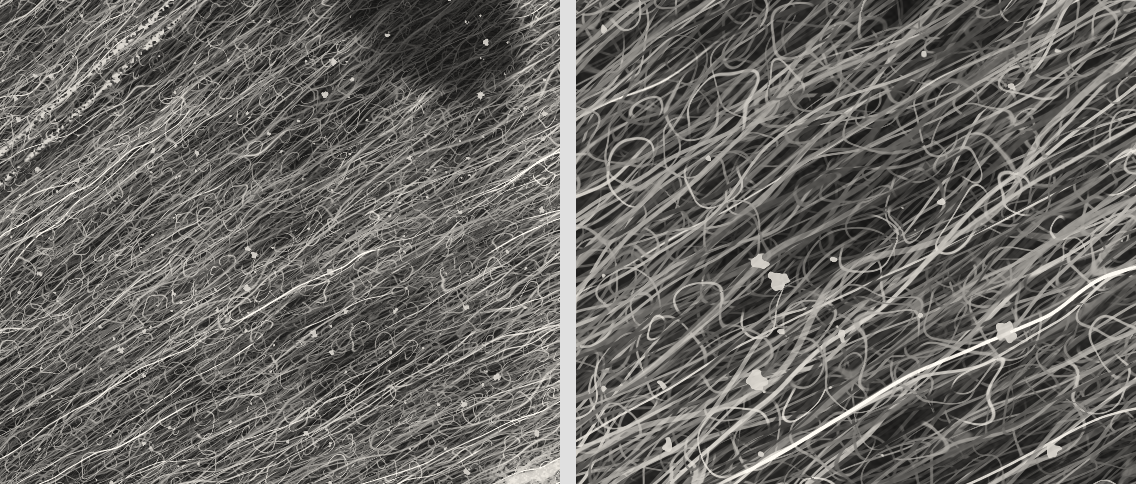
Left, the full canvas; right, a detail of the centre.
Write a Shadertoy shader that draws this texture.

```glsl
float hash(vec2 p) {
    return fract(sin(dot(p, vec2(127.1, 311.7))) * 43758.5453);
}

float noise(vec2 p) {
    vec2 i = floor(p), f = fract(p);
    f = f * f * (3.0 - 2.0 * f);
    return mix(mix(hash(i), hash(i + vec2(1, 0)), f.x),
               mix(hash(i + vec2(0, 1)), hash(i + vec2(1, 1)), f.x), f.y);
}

vec2 rotate(vec2 p, float a) {
    return vec2(cos(a) * p.x + sin(a) * p.y, cos(a) * p.y - sin(a) * p.x);
}

// Antialiased coverage of a line of half width w at distance d
float stroke(float d, float w) {
    float px = 0.75 / iResolution.y;
    return 1.0 - smoothstep(max(w - px, 0.0), w + px, d);
}

float segment(vec2 p, vec2 a, vec2 b) {
    vec2 ab = b - a;
    return length(p - a - ab * clamp(dot(p - a, ab) / dot(ab, ab), 0.0, 1.0));
}

// Long wandering fibres, one per row: x = coverage, y = random tone
vec2 strands(vec2 q, float rows, float seed, float wave, float width) {
    q.y += wave * (noise(q * vec2(5.0, 7.0) + seed * 3.7) - 0.5);
    q.y += wave * 0.35 * (noise(q * vec2(19.0, 22.0) + seed * 5.1) - 0.5);
    float row = floor(q.y * rows);
    float h = hash(vec2(row, seed));
    float middle = 0.15 + 0.7 * noise(vec2(q.x * (4.0 + 8.0 * h) + h * 50.0, row + seed * 17.0));
    float d = abs(fract(q.y * rows) - middle) / rows;
    float present = smoothstep(0.3, 0.55, noise(vec2(q.x * 4.5 + h * 90.0, row + seed * 29.0)));
    return vec2(stroke(d, width * (0.6 + 0.8 * h)) * present, hash(vec2(seed, row + 0.5)));
}

// Scattered loops and hooks: x = coverage, y = random tone
vec2 curls(vec2 p, float cells, float seed) {
    p = rotate(p, 0.6) * cells * vec2(0.85, 1.15);
    p += 0.6 * vec2(noise(p * 1.3 + seed), noise(p * 1.3 + seed + 40.0));
    vec2 best = vec2(0);
    for (int k = 0; k < 9; k++) {
        vec2 id = floor(p) + vec2(k % 3, k / 3) - 1.0;
        float h = hash(id + seed), g = hash(id + seed + 7.3);
        vec2 e = p - id - vec2(h, g);
        float a = atan(e.y, e.x);
        float r = (0.2 + 0.5 * hash(id + seed + 3.1)) * (1.0 + 0.2 * sin(2.0 * a + 6.3 * g));
        float arc = smoothstep(-0.5, 0.1, cos(a - 6.28 * h) + 0.6 * g - 0.2);
        float c = stroke(abs(length(e) - r) / cells, 0.0009) * arc;
        if (c > best.x) best = vec2(c, g);
    }
    return best;
}

// Small irregular bright particles
float specks(vec2 p, float cells, float share) {
    vec2 g = p * cells, id = floor(g);
    float h = hash(id + 11.0);
    vec2 centre = 0.25 + 0.5 * vec2(hash(id + 21.0), hash(id + 31.0));
    float d = length(fract(g) - centre) / cells;
    d += 0.007 * (noise(p * 260.0) - 0.5);
    return stroke(d, 0.0008 + 0.006 * pow(h, 5.0)) * step(hash(id + 41.0), share);
}

void mainImage(out vec4 fragColor, in vec2 fragCoord) {
    vec2 p = fragCoord / iResolution.y;

    // Flow frame: steeper toward the upper left
    vec2 flow = rotate(p - vec2(0.58, 0.5), 0.6);
    flow.y *= exp(-0.22 * flow.x);

    float clump = noise(flow * vec2(5.0, 9.0) + 3.0) * 0.5 + noise(flow * vec2(13.0, 22.0) + 8.0) * 0.5;
    float cavity = 1.0 - smoothstep(0.02, 0.27, length((p - vec2(0.9, 0.92)) * vec2(0.75, 1.2))
                   + 0.22 * (noise(p * 9.0) - 0.5) + 0.12 * (noise(p * 24.0) - 0.5));

    // Fibre mat, from the deepest layer to the top
    float grey = 0.12 + 0.1 * noise(p * 40.0);
    for (int i = 0; i < 24; i++) {
        float s = float(i), depth = s / 23.0;
        float turn = 0.4 * (hash(vec2(s, 2.0)) - 0.5);
        float wave = mix(0.015, 0.065, hash(vec2(s, 5.0)));
        vec2 f = strands(rotate(flow, turn), 34.0 + 26.0 * hash(vec2(s, 9.0)), s + 1.0, wave, 0.0011);
        float tone = mix(0.27, 0.59, depth) * (0.52 + 1.0 * f.y);
        grey = mix(grey, tone, f.x * 0.92);
        if (i % 4 == 2) {
            vec2 c = curls(p, 16.0 + 0.5 * s, s * 13.0 + 2.0);
            grey = mix(grey, mix(0.36, 0.64, depth) * (0.75 + 0.5 * c.y), c.x * 0.85);
        }
        // Gaps let the lower layers sink into shadow
        if (i == 12) grey *= mix(0.68, 1.12, smoothstep(0.25, 0.65, clump)) * (1.0 - 0.5 * cavity);
    }

    // Thick bright bundles
    for (int i = 0; i < 2; i++) {
        vec2 b = strands(flow, 13.0 + 5.0 * float(i), 60.0 + float(i), 0.03, 0.0016);
        grey = mix(grey, 0.58 + 0.2 * b.y, b.x * 0.75);
    }
    grey *= 0.92 + 0.18 * clump;
    grey *= 1.0 - 0.42 * cavity;
    grey += 0.04 * smoothstep(0.95, 1.16, p.x) * (1.0 - cavity);

    // Tone curve: deep midtones, bright highlights
    grey = 0.09 + 1.27 * grey * grey;

    // Particles, beaded streaks and the pale corner ridge
    grey = mix(grey, 0.86, 0.9 * max(specks(p, 15.0, 0.3), specks(p + 3.3, 25.0, 0.25)));
    float beads = smoothstep(0.4, 0.6, 0.6 * noise(p * 240.0) + 0.4 * noise(p * 90.0));
    float streak = min(segment(p, vec2(-0.02, 0.6), vec2(0.42, 1.01)),
                       segment(p, vec2(-0.02, 0.665), vec2(0.37, 1.01)));
    streak += 0.008 * (noise(p * 35.0) - 0.4);
    grey = mix(grey, 0.85, beads * (1.0 - smoothstep(0.003, 0.01, streak)));
    float ridge = segment(p, vec2(1.06, 0.0), vec2(1.18, 0.045)) + 0.02 * (noise(p * 50.0) - 0.5);
    grey = mix(grey, 0.9, 1.0 - smoothstep(0.006, 0.015, ridge));
    grey = mix(grey, 0.8, beads * (1.0 - smoothstep(0.02, 0.08, ridge)) * 0.7);

    grey += 0.05 * (noise(p * 400.0) - 0.5);
    fragColor = vec4(clamp(grey, 0.0, 1.0) * vec3(1.01, 0.99, 0.955), 1.0);
}
```
